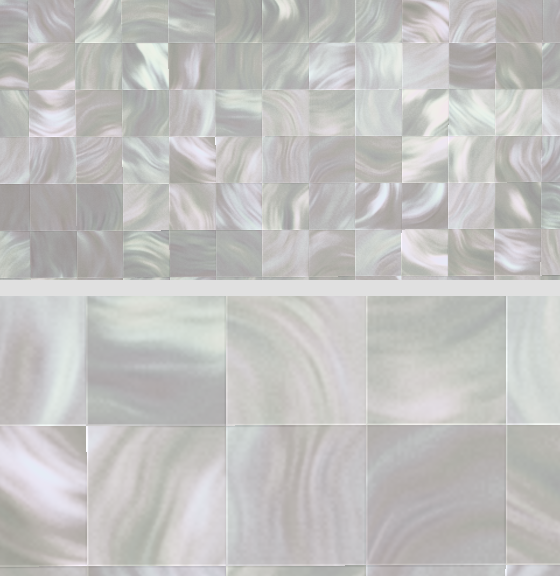
Top, the full canvas; bottom, a detail of the centre.
Write a WebGL 1 fragment shader that draws this texture.

```glsl
precision highp float;
uniform vec2 u_resolution;

// Layout, in units of the canvas height
const float PITCH = 0.1673;
const vec2 GRID_ORIGIN = vec2(0.0985, 0.010);
const float TAPER = 0.011;
const float TILT = 0.005;

// Joint, in units of one tile
const float JOINT_HALF_WIDTH = 0.011;
const float JOINT_LIGHT = 0.10;
const float JOINT_SHADE = 0.11;

// Shell surface
const float BASE_TONE = 0.688;
const float TILE_VARIATION = 0.095;
const float BAND_STRENGTH = 0.14;
const float FIBRE_STRENGTH = 0.075;
const float SHEEN_STRENGTH = 0.23;
const float GLOW_STRENGTH = 0.055;
const float TINT_STRENGTH = 0.018;
const float GRAIN_STRENGTH = 0.016;
const vec2 GLOW_CENTRE = vec2(1.38, 0.50);

const vec3 SHADE_COLOUR = vec3(0.565, 0.555, 0.540);
const vec3 PEARL_COLOUR = vec3(0.720, 0.718, 0.708);
const vec3 LIGHT_COLOUR = vec3(0.920, 0.928, 0.938);

float hash(vec2 p) {
  return fract(sin(dot(p, vec2(127.1, 311.7))) * 43758.5453);
}

float noise(vec2 p) {
  vec2 i = floor(p);
  vec2 f = fract(p);
  f = f * f * (3.0 - 2.0 * f);
  return mix(mix(hash(i), hash(i + vec2(1.0, 0.0)), f.x),
             mix(hash(i + vec2(0.0, 1.0)), hash(i + vec2(1.0, 1.0)), f.x), f.y);
}

float fbm(vec2 p) {
  float sum = 0.0;
  float weight = 0.55;
  for (int i = 0; i < 3; i++) {
    sum += weight * noise(p);
    p = p * 2.03 + 17.3;
    weight *= 0.5;
  }
  return sum / 0.9625;
}

// Each tile is cut from shell with its own grain direction and curve
vec2 grainSpace(vec2 local, vec2 id) {
  float angle = 3.14159 * hash(id + 3.7);
  float c = cos(angle);
  float s = sin(angle);
  vec2 q = mat2(c, -s, s, c) * (local - 0.5);
  q.y += (hash(id + 8.1) - 0.5) * 1.3 * q.x * q.x;
  q.y += 0.16 * (noise(q * 2.5 + id * 7.3) - 0.5);
  return q;
}

vec3 pearl(float tone) {
  vec3 lower = mix(SHADE_COLOUR, PEARL_COLOUR, (tone - 0.555) / 0.161);
  return mix(lower, LIGHT_COLOUR, clamp((tone - 0.716) / 0.212, 0.0, 1.0));
}

void main() {
  vec2 uv = gl_FragCoord.xy / u_resolution.y;

  // Slightly tapered and tilted grid
  vec2 p = uv;
  p.x = 1.11 + (uv.x - 1.11) * (1.0 + TAPER * (1.0 - uv.y));
  p.y -= TILT * (uv.x - 0.7) * (1.0 - uv.y);
  vec2 grid = (p - GRID_ORIGIN) / PITCH;
  vec2 id = floor(grid);
  vec2 local = fract(grid);

  // Broad bands, fine fibres and glossy patches
  vec2 q = grainSpace(local, id);
  vec2 seed = id * vec2(13.7, 9.1) + 41.0;
  float bands = fbm(q * vec2(1.1, 4.2) + seed);
  float patches = noise(q * vec2(1.8, 2.4) + seed + 70.0);
  float fibres = noise(q * vec2(2.6, 19.0) + seed + 130.0) - 0.5;
  float gloss = pow(hash(id + 21.3), 1.6);
  float sheen = gloss * smoothstep(0.42, 0.85, 0.6 * bands + 0.4 * patches);

  vec2 toGlow = (uv - GLOW_CENTRE) / vec2(0.75, 0.48);
  float tone = BASE_TONE + GLOW_STRENGTH * exp(-dot(toGlow, toGlow));
  tone += TILE_VARIATION * (hash(id + 5.9) - 0.5);
  tone += BAND_STRENGTH * (bands - 0.5) * (0.6 + 0.7 * gloss);
  tone += FIBRE_STRENGTH * fibres * smoothstep(0.2, 0.8, patches);
  tone += SHEEN_STRENGTH * sheen;
  tone += GRAIN_STRENGTH * (noise(uv * 240.0) - 0.5);

  // Faint pink to blue iridescence
  vec3 phase = vec3(0.0, 2.1, 4.2) + 7.0 * bands + 6.28 * hash(id + 33.0);
  vec3 colour = pearl(tone);
  colour += TINT_STRENGTH * cos(phase) * (0.3 + sheen + 0.5 * patches);

  // Joints: a pale rim on one side, a thin shadow on the other
  float blur = 0.9 / (u_resolution.y * PITCH);
  vec2 width = vec2(JOINT_HALF_WIDTH);
  vec2 rim = 1.0 - smoothstep(width - blur, width + blur, local);
  vec2 shade = 1.0 - smoothstep(width - blur, width + blur, 1.0 - local);
  float wear = 0.35 + 0.9 * noise(grid * 1.7 + 50.0);
  colour += JOINT_LIGHT * wear * max(rim.x, rim.y);
  colour -= JOINT_SHADE * (1.3 - wear) * max(0.7 * shade.x, shade.y);

  gl_FragColor = vec4(clamp(colour, 0.0, 1.0), 1.0);
}
```
